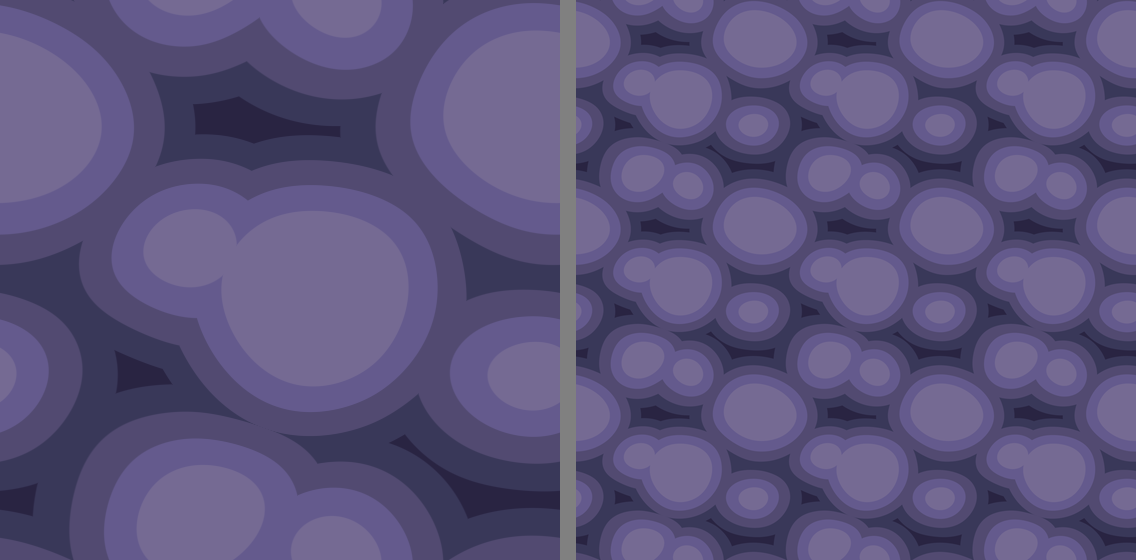
Left, the tile; right, the same tile 3 across and 3 down.
This pattern is drawn by a Shadertoy shader. Its source:

```glsl
const float TAU = 6.2831853;

vec2 gradientAt(vec2 cell, float period, float seed) {
    cell = mod(cell, period);
    float angle = TAU * fract(sin(dot(cell, vec2(12.7, 31.1)) + seed) * 4375.85);
    return vec2(cos(angle), sin(angle));
}

// Gradient noise that wraps after a whole number of cells
float wrappedNoise(vec2 p, float period, float seed) {
    p *= period;
    vec2 cell = floor(p), f = p - cell;
    vec2 u = f * f * f * (f * (f * 6.0 - 15.0) + 10.0);
    vec2 e = vec2(1.0, 0.0);
    float a = dot(gradientAt(cell, period, seed), f);
    float b = dot(gradientAt(cell + e.xy, period, seed), f - e.xy);
    float c = dot(gradientAt(cell + e.yx, period, seed), f - e.yx);
    float d = dot(gradientAt(cell + e.xx, period, seed), f - e.xx);
    return mix(mix(a, b, u.x), mix(c, d, u.x), u.y);
}

// Distance to the nearest oval in a staggered, wrapping 3 by 2 layout
float ovalField(vec2 p) {
    float nearest = 1.0;
    for (int i = 0; i < 6; i++) {
        float col = float(i % 3), row = float(i / 3);
        float inner = min(col, 1.0);
        vec2 center = vec2(0.35 + 0.2 * col + 0.05 * col * col,
                           0.07 - 0.27 * col + 0.2 * col * col);
        center += row * vec2(-0.03 * inner * (3.0 - 2.0 * col), 0.48 - 0.01 * col);
        float radius = mix(0.097 - 0.03 * inner, 0.072 + 0.079 * inner, row);
        float stretch = 1.23 - 0.18 * row * col * (2.0 - col);

        vec2 q = p - center;
        q -= round(q);
        q.x /= stretch;
        nearest = min(nearest, length(q) - radius);
    }
    return nearest;
}

void mainImage(out vec4 fragColor, in vec2 fragCoord) {
    vec2 uv = fragCoord / iResolution.xy;
    float soft = 0.75 / iResolution.y;

    // Gentle bending makes the ovals uneven
    vec2 bend = vec2(wrappedNoise(uv, 3.0, 1.7), wrappedNoise(uv, 3.0, 5.3));
    float dist = ovalField(uv + 0.035 * bend);

    // Flat bands from the oval cores out to the deepest gaps
    vec3 color = vec3(0.457, 0.415, 0.578);
    color = mix(color, vec3(0.392, 0.353, 0.553), smoothstep(-soft, soft, dist));
    color = mix(color, vec3(0.320, 0.290, 0.442), smoothstep(-soft, soft, dist - 0.05));
    color = mix(color, vec3(0.225, 0.220, 0.350), smoothstep(-soft, soft, dist - 0.099));
    color = mix(color, vec3(0.160, 0.140, 0.260), smoothstep(-soft, soft, dist - 0.147));
    fragColor = vec4(color, 1.0);
}
```
